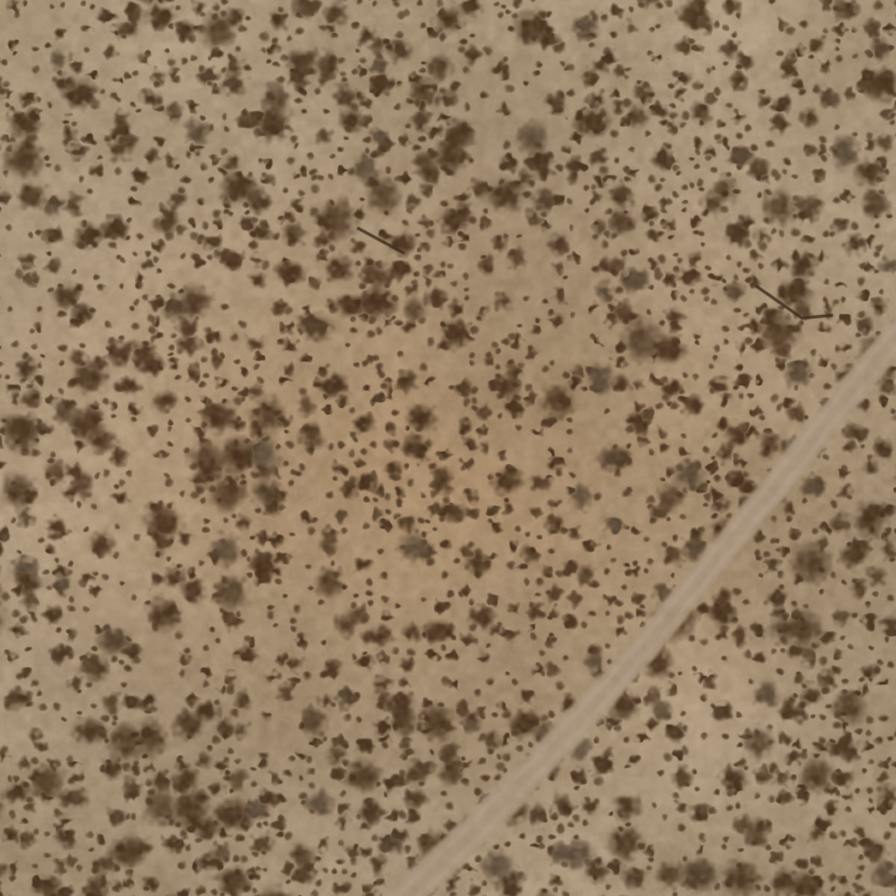
Write a Shadertoy shader that draws this texture.

```glsl
vec3 hash3(vec2 cell) {
    uvec3 v = uvec3(uvec2(ivec2(cell) + 4096), 77u);
    v = v * 1664525u + 1013904223u;
    v.x += v.y * v.z; v.y += v.z * v.x; v.z += v.x * v.y;
    v ^= v >> 16u;
    v.x += v.y * v.z; v.y += v.z * v.x; v.z += v.x * v.y;
    return vec3(v >> 8u) / 16777216.0;
}

float noise(vec2 p) {
    vec2 i = floor(p), f = fract(p);
    f = f * f * (3.0 - 2.0 * f);
    return mix(mix(hash3(i).x, hash3(i + vec2(1, 0)).x, f.x),
               mix(hash3(i + vec2(0, 1)).x, hash3(i + vec2(1, 1)).x, f.x), f.y);
}

float fbm(vec2 p) {
    float sum = 0.0, amplitude = 0.5;
    for (int i = 0; i < 4; i++) {
        sum += amplitude * noise(p);
        p = mat2(1.6, 1.2, -1.2, 1.6) * p + 17.0;
        amplitude *= 0.5;
    }
    return sum / 0.9375;
}

float segment(vec2 p, vec2 a, vec2 b) {
    vec2 pa = p - a, ba = b - a;
    return length(pa - ba * clamp(dot(pa, ba) / dot(ba, ba), 0.0, 1.0));
}

// Scattered soft blobs: x is cover, y is the greyness of the strongest blob
vec2 shrubs(vec2 uv, float cells, vec2 radii, float density, float seed) {
    vec2 p = uv * cells, base = floor(p);
    float gap = 1.0, best = 0.0, grey = 0.0;
    for (int y = -1; y <= 1; y++)
    for (int x = -1; x <= 1; x++) {
        vec2 cell = base + vec2(x, y);
        vec3 place = hash3(cell + seed);
        vec3 look = hash3(cell + seed + 531.0);
        float clump = noise(cell / cells * 9.0 + seed);
        if (place.z > density * (0.4 + 1.2 * clump)) continue;
        vec2 d = p - cell - 0.1 - 0.8 * place.xy;
        d.y *= 0.85 + 0.4 * look.z;
        float radius = mix(radii.x, radii.y, look.x * look.x) * cells;
        float cover = smoothstep(1.3, 0.3, length(d) / radius) * (0.78 + 0.22 * look.z);
        gap *= 1.0 - cover;
        if (cover > best) { best = cover; grey = look.y; }
    }
    return vec2(1.0 - gap, grey);
}

void mainImage(out vec4 fragColor, in vec2 fragCoord) {
    vec2 uv = fragCoord / iResolution.xy;

    // Sandy ground with a warmer middle
    float broad = fbm(uv * 5.0 + 3.0);
    float grain = fbm(uv * 95.0);
    float warmth = smoothstep(0.5, 0.0, length((uv - vec2(0.5, 0.47)) * vec2(0.8, 1.2)));
    vec3 color = mix(vec3(0.65, 0.57, 0.465), vec3(0.655, 0.54, 0.41), warmth * (0.3 + broad));
    color += (broad - 0.5) * 0.12 + (grain - 0.5) * 0.10;

    // Winding dirt track
    float along = uv.x - 0.456;
    float bend = 1.121 * along - 0.018 * sin(7.5 * along);
    float across = (uv.y - bend) * 0.67 + (noise(uv * 40.0) - 0.5) * 0.003;
    float track = smoothstep(0.018, 0.012, abs(across));
    vec3 dust = vec3(0.655, 0.575, 0.485) + (grain - 0.5) * 0.05;
    dust += 0.025 * smoothstep(0.006, 0.0, abs(abs(across) - 0.008));
    color = mix(color, dust, track);

    // Ragged shrubs in three sizes
    vec2 rag = vec2(noise(uv * 150.0), noise(uv * 150.0 + 61.0)) - 0.5;
    vec2 q = uv + rag * 0.009;
    vec2 large = shrubs(q, 25.0, vec2(0.011, 0.022), 0.52, 11.0);
    vec2 medium = shrubs(q, 43.0, vec2(0.006, 0.011), 0.46, 173.0);
    vec2 small = shrubs(uv + rag * 0.003, 82.0, vec2(0.0035, 0.0055), 0.27, 349.0);
    float cover = 1.0 - (1.0 - large.x) * (1.0 - medium.x) * (1.0 - small.x * 0.85);
    cover *= 0.88 + 0.24 * noise(uv * 130.0 + 9.0);
    cover *= 1.0 - 0.95 * smoothstep(0.021, 0.013, abs(across));

    // Brown foliage, some of it thin and grey
    float grey = smoothstep(0.72, 0.95, large.y) * large.x;
    vec3 foliage = mix(vec3(0.30, 0.215, 0.135), vec3(0.36, 0.30, 0.23), grey);
    foliage += (noise(uv * 190.0) - 0.5) * 0.06;
    color = mix(color, foliage, clamp(cover, 0.0, 0.97));

    // Fallen branches
    float branch = min(segment(uv, vec2(0.845, 0.68), vec2(0.895, 0.645)),
                       segment(uv, vec2(0.895, 0.645), vec2(0.928, 0.648)));
    branch = min(branch, segment(uv, vec2(0.40, 0.745), vec2(0.45, 0.718)));
    color = mix(color, vec3(0.23, 0.16, 0.11), 0.8 * smoothstep(0.003, 0.0005, branch));

    fragColor = vec4(color, 1.0);
}
```
